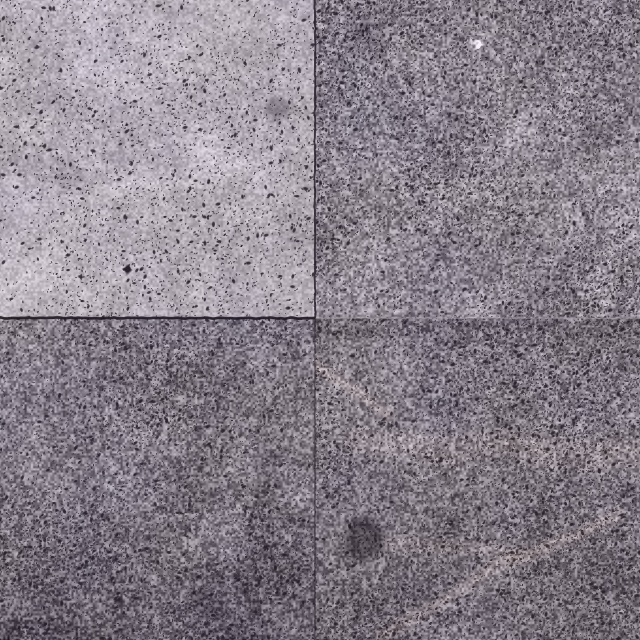
Reproduce this texture procedurally as a WebGL 2 fragment shader.

```glsl
#version 300 es
precision highp float;
// Four porous stone slabs, two by two: one pale, three dark, with pits, veins, stains and thin joints.
uniform vec2 u_resolution;
out vec4 fragColor;

vec2 hash2(vec2 p) {
    vec3 q = fract(vec3(p.xyx) * vec3(0.1031, 0.1030, 0.0973));
    q += dot(q, q.yzx + 33.33);
    return fract((q.xx + q.yz) * q.zy);
}

float noise(vec2 p) {
    vec2 i = floor(p), f = fract(p);
    f = f * f * (3.0 - 2.0 * f);
    float low = mix(hash2(i).x, hash2(i + vec2(1, 0)).x, f.x);
    float high = mix(hash2(i + vec2(0, 1)).x, hash2(i + 1.0).x, f.x);
    return mix(low, high, f.y);
}

float fbm(vec2 p) {
    float sum = 0.0, amp = 0.5;
    for (int i = 0; i < 5; i++) {
        sum += amp * noise(p);
        p = mat2(1.6, 1.2, -1.2, 1.6) * p + 7.3;
        amp *= 0.5;
    }
    return sum;
}

// Scattered oval pits, one at most per cell; density is the share of filled cells
float pits(vec2 p, float density) {
    float mask = 0.0;
    vec2 cell = floor(p);
    for (int y = -1; y <= 1; y++)
    for (int x = -1; x <= 1; x++) {
        vec2 id = cell + vec2(x, y);
        vec2 pick = hash2(id + 51.7);
        vec2 d = p - id - hash2(id);
        float a = pick.y * 2.4 - 0.4;
        d = mat2(cos(a), -sin(a), sin(a), cos(a)) * d;
        float r = 0.16 + 0.26 * hash2(id + 9.1).y;
        float oval = 1.0 - smoothstep(r * 0.4, r * 1.35, length(d * vec2(0.75, 1.25)));
        mask = max(mask, oval * step(pick.x, density));
    }
    return mask;
}

// Soft pale streak from a to b
float vein(vec2 p, vec2 a, vec2 b, float width) {
    vec2 ab = b - a;
    float t = clamp(dot(p - a, ab) / dot(ab, ab), 0.0, 1.0);
    float d = length(p - a - ab * t) / width;
    return exp(-d * d);
}

float blot(vec2 p, vec2 center, float radius) {
    return 1.0 - smoothstep(radius * 0.45, radius * 1.2, length(p - center));
}

float joint(float d, float halfWidth) {
    return 1.0 - smoothstep(halfWidth * 0.5, halfWidth * 1.5, abs(d));
}

void main() {
    vec2 uv = gl_FragCoord.xy / u_resolution;
    vec2 seam = vec2(0.492, 0.503);
    vec2 side = step(seam, uv);
    float pale = side.y * (1.0 - side.x);
    vec2 slab = uv + side * 13.7;
    vec2 warped = uv + 0.04 * (vec2(fbm(uv * 9.0), fbm(uv * 9.0 + 40.0)) - 0.48);

    // Slab tone with broad clouds
    float tone = mix(mix(0.51, 0.525, side.x), mix(0.685, 0.56, side.x), side.y);
    tone += 0.14 * (fbm(slab * 5.0) - 0.48) + 0.16 * (fbm(slab * 22.0) - 0.48);
    tone -= 0.07 * (1.0 - side.y) * smoothstep(0.3, 0.0, uv.y);
    tone += 0.03 * pale * smoothstep(0.5, 0.1, uv.x);
    tone -= 0.05 * side.x * (1.0 - side.y) * smoothstep(0.44, 0.49, uv.y);

    // Veins, diagonal on the right, faint on the left
    float veins = vein(warped, vec2(0.53, 0.53), vec2(0.88, 0.86), 0.024) * side.x * side.y;
    veins += 0.7 * vein(warped, vec2(0.91, 0.52), vec2(1.0, 0.68), 0.025) * side.y;
    veins += 0.45 * vein(warped, vec2(0.12, 0.70), vec2(0.30, 0.71), 0.017) * pale;
    veins += 0.45 * vein(warped, vec2(0.30, 0.71), vec2(0.47, 0.77), 0.017) * pale;
    float lower = vein(warped, vec2(0.60, 0.01), vec2(0.96, 0.20), 0.011);
    lower += vein(warped, vec2(0.49, 0.43), vec2(0.60, 0.36), 0.011);
    lower += 0.7 * vein(warped, vec2(0.55, 0.31), vec2(1.0, 0.29), 0.022);
    lower += 0.6 * vein(warped, vec2(0.61, 0.16), vec2(0.82, 0.13), 0.012);
    veins += lower * side.x * (1.0 - side.y);
    veins += 0.7 * vein(warped, vec2(0.39, 0.30), vec2(0.36, 0.14), 0.013) * (1.0 - side.y);
    tone += 0.085 * veins;

    // Fine grain, rougher on the dark slabs
    float grain = 0.75 * (noise(slab * 300.0) - 0.5) + 0.22 * (noise(slab * 150.0 + 5.0) - 0.5);
    tone += grain * mix(0.53, 0.27, pale);

    // Pits gather in patches
    float patches = smoothstep(0.3, 0.65, fbm(slab * 7.0 + 20.0));
    float small = pits(slab * 215.0, mix(0.46, 0.17, pale) * (0.5 + patches));
    float large = pits(slab * 125.0, mix(0.22, 0.09, pale) * (0.3 + patches));
    tone = mix(tone, 0.20, 0.68 * small);
    tone = mix(tone, 0.13, 0.82 * large);

    // Stains, one deep hole and a white chip
    float stain = blot(warped, vec2(0.572, 0.160), 0.036);
    stain += 0.45 * blot(warped, vec2(0.57, 0.94), 0.035);
    stain += 0.60 * blot(warped, vec2(0.44, 0.82), 0.024);
    stain += 0.30 * blot(warped, vec2(0.11, 0.73), 0.030);
    stain += 0.45 * blot(warped, vec2(0.93, 0.79), 0.035);
    stain += 0.60 * blot(warped, vec2(0.32, 0.06), 0.030);
    tone *= 1.0 - 0.38 * stain;
    tone = mix(tone, 0.16, blot(uv + 0.012 * (noise(uv * 120.0) - 0.5), vec2(0.199, 0.579), 0.007));
    vec2 chip = uv + 0.014 * (vec2(noise(uv * 150.0), noise(uv * 150.0 + 9.0)) - 0.5);
    tone = mix(tone, 0.97, blot(chip, vec2(0.749, 0.932), 0.010));

    // Joints: dark and ragged around the pale slab, faint elsewhere
    vec2 ragged = uv - seam + 0.002 * (vec2(noise(uv.yy * 90.0), noise(uv.xx * 90.0)) - 0.5);
    tone = mix(tone, 0.12, joint(ragged.y, 0.0021) * 0.9 * (1.0 - side.x));
    tone = mix(tone, 0.66, joint(uv.y - seam.y, 0.0011) * 0.5 * side.x);
    tone = mix(tone, 0.15, joint(ragged.x, 0.0015) * mix(0.5, 0.85, side.y));

    // Violet grey, warmer along the lower veins
    vec3 color = tone + vec3(0.002, -0.028, 0.012);
    color += vec3(0.012, 0.002, -0.012) * lower * side.x * (1.0 - side.y);
    color += vec3(-0.006, -0.004, 0.014) * (fbm(slab * 8.0 + 60.0) - 0.48) * 2.0;
    fragColor = vec4(clamp(color, 0.0, 1.0), 1.0);
}
```
